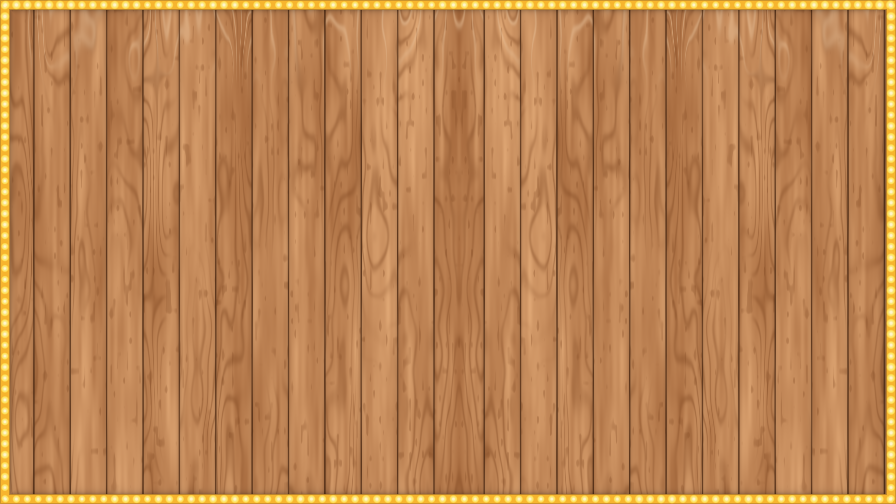
Reproduce this texture procedurally as a Shadertoy shader.

```glsl
// Vertical wooden planks, mirrored about a wider centre plank, inside a frame
// of small glowing bulbs. Grain is drawn as contour lines of stretched noise;
// the bulbs repeat along each side with fract.

// Planks: x measured in canvas widths
const float MIRROR_X = 0.5124;
const float CENTRE_HALF = 0.028;
const float PLANK_WIDTH = 0.0406;
const float SEAM_HALF = 0.0008;
const vec3 WOOD_DARK = vec3(0.62, 0.38, 0.21);
const vec3 WOOD_LIGHT = vec3(0.89, 0.67, 0.47);
const vec3 GRAIN = vec3(0.50, 0.28, 0.13);
const vec3 SEAM = vec3(0.31, 0.17, 0.08);
const vec3 SCRATCH = vec3(0.90, 0.74, 0.58);

// Frame: lengths in canvas heights
const vec2 BULB_COUNT = vec2(82.0, 46.0);
const float BAND_WIDTH = 0.0195;
const float BAND_RIM = 0.0022;
const vec3 RIM = vec3(0.69, 0.49, 0.16);
const vec3 ORANGE = vec3(0.97, 0.71, 0.18);
const vec3 YELLOW = vec3(1.00, 0.89, 0.36);
const vec3 PALE = vec3(0.98, 0.91, 0.54);
const vec3 CORE = vec3(1.00, 0.96, 0.79);

float hash(vec2 p) {
    return fract(sin(dot(p, vec2(127.1, 311.7))) * 43758.5453);
}

float noise(vec2 p) {
    vec2 i = floor(p), f = fract(p);
    f = f * f * (3.0 - 2.0 * f);
    return mix(mix(hash(i), hash(i + vec2(1, 0)), f.x),
               mix(hash(i + vec2(0, 1)), hash(i + vec2(1, 1)), f.x), f.y);
}

float fbm(vec2 p) {
    float sum = 0.0, amp = 0.5;
    for (int i = 0; i < 4; i++) {
        sum += amp * noise(p);
        p = p * 2.03 + 17.3;
        amp *= 0.5;
    }
    return sum / 0.9375;
}

vec3 planks(vec2 uv, float pixel) {
    // Plank index and distance to the nearest seam, equal on both halves
    float m = abs(uv.x - MIRROR_X);
    float k = (m - CENTRE_HALF) / PLANK_WIDTH;
    float id = max(floor(k) + 1.0, 0.0);
    float seamDist = abs(k - max(floor(k + 0.5), 0.0)) * PLANK_WIDTH;
    vec2 seed = vec2(id * 13.7, id * 7.3);

    // Base tone: plank shade, broad blotches and fine fibres
    float blotch = fbm(vec2(m * 45.0, uv.y * 3.5) + seed);
    float fibre = noise(vec2(m * 260.0, uv.y * 7.0) + seed);
    float streak = noise(vec2(m * 110.0, uv.y * 3.0) + seed);
    float tone = 0.52 + 0.75 * (blotch - 0.5) + 0.28 * (fibre - 0.5)
               + 0.22 * (streak - 0.5) + 0.14 * (hash(seed) - 0.5)
               - 0.08 * (uv.y - 0.5);
    vec3 col = mix(WOOD_DARK, WOOD_LIGHT, clamp(tone, 0.0, 1.0));

    // Growth lines: contours that bend into long arches
    float field = noise(vec2(m * 38.0, uv.y * 2.6) + seed)
                + 0.12 * noise(vec2(m * 90.0, uv.y * 14.0) + seed);
    float contour = pow(0.5 + 0.5 * sin(field * 46.0), 5.0);
    float patches = smoothstep(0.3, 0.75, noise(vec2(m * 30.0, uv.y * 4.0) + seed + 5.0));
    col = mix(col, GRAIN, 0.38 * contour * patches);

    // Short dark pores, and pale scratches near the top
    float pore = smoothstep(0.78, 0.95, noise(vec2(m * 280.0, uv.y * 38.0) + seed));
    col = mix(col, GRAIN, 0.3 * pore);
    float scratch = pow(0.5 + 0.5 * sin(field * 32.0 + 2.0), 14.0);
    col = mix(col, SCRATCH, 0.5 * scratch * smoothstep(0.8, 0.95, uv.y));

    // Soft shade beside each seam, then the seam itself
    col *= 1.0 - 0.12 * exp(-seamDist / 0.0018);
    float seam = 1.0 - smoothstep(SEAM_HALF - 0.5 * pixel, SEAM_HALF + 0.5 * pixel, seamDist);
    float wear = 0.7 + 0.3 * noise(vec2(id * 5.0, uv.y * 12.0));
    return mix(col, SEAM, 0.9 * seam * wear);
}

vec3 bulbs(vec2 uv, vec2 edge, float aspect) {
    // Follow whichever side is nearer
    bool horizontal = edge.y < edge.x;
    float cell = horizontal ? uv.x * BULB_COUNT.x : uv.y * BULB_COUNT.y;
    float pitch = horizontal ? aspect / BULB_COUNT.x : 1.0 / BULB_COUNT.y;
    float depth = min(edge.x, edge.y);
    float r = length(vec2((fract(cell) - 0.5) * pitch, depth - 0.5 * BAND_WIDTH));

    // Bulb brightness varies a little, and more slowly along a side
    float glow = 0.9 + 0.15 * hash(vec2(floor(cell), horizontal ? 1.0 : 2.0))
               + 0.2 * (noise(uv * 5.0) - 0.5);
    r /= glow;
    float rim = min(depth, BAND_WIDTH - depth);
    vec3 col = mix(RIM, ORANGE, smoothstep(0.0, BAND_RIM, rim));
    col = mix(col, YELLOW, 1.0 - smoothstep(0.0060, 0.0095, r));
    col = mix(col, PALE, 1.0 - smoothstep(0.0035, 0.0070, r));
    return mix(col, CORE, 1.0 - smoothstep(0.0015, 0.0045, r));
}

void mainImage(out vec4 fragColor, in vec2 fragCoord) {
    vec2 uv = fragCoord / iResolution.xy;
    float aspect = iResolution.x / iResolution.y;
    float pixel = 1.0 / iResolution.y;
    vec2 edge = min(uv, 1.0 - uv) * vec2(aspect, 1.0);
    float depth = min(edge.x, edge.y);

    // Planks, with a faint shadow under the frame
    vec3 col = planks(uv, 1.0 / iResolution.x);
    col *= 1.0 - 0.25 * exp(-max(depth - BAND_WIDTH, 0.0) / 0.005);

    float band = 1.0 - smoothstep(BAND_WIDTH - 0.5 * pixel, BAND_WIDTH + 0.5 * pixel, depth);
    col = mix(col, bulbs(uv, edge, aspect), band);
    fragColor = vec4(col, 1.0);
}
```
